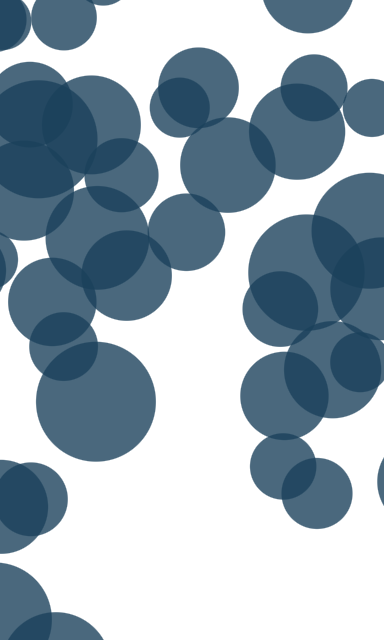
Write a WebGL 1 fragment shader that draws this background.

```glsl
precision highp float;
// Scattered translucent slate-blue discs overlapping on white.

uniform vec2 u_resolution;

const int COLUMNS = 6;
const int ROWS = 9;
const float SPACING = 0.217;              // grid step, in canvas widths
const vec2 GRID_ORIGIN = vec2(-0.15, -0.14);
const float JITTER = 1.35;                // scatter range, in grid steps
const float MIN_RADIUS = 0.074;
const float MAX_RADIUS = 0.16;
const vec2 CLEARING = vec2(0.28, 0.38);   // left and top edge of the empty corner
const vec3 PAPER = vec3(1.0);
const vec3 INK = vec3(0.10, 0.25, 0.355);
const float OPACITY = 0.79;

// Three random values from 0 to 1 for a grid cell.
vec3 hash3(vec2 cell) {
  vec3 q = fract(cell.xyx * vec3(0.1031, 0.1030, 0.0973));
  q += dot(q, q.yxz + 33.33);
  return fract((q.xxy + q.yzz) * q.zyx);
}

// Jittered centre of the disc that belongs to a cell.
vec2 discCentre(vec2 cell, vec2 rnd) {
  return GRID_ORIGIN + SPACING * (cell + 0.5 + JITTER * (rnd - 0.5));
}

// Small discs are more common than large ones.
float discRadius(float rnd) {
  return mix(MIN_RADIUS, MAX_RADIUS, pow(rnd, 1.6));
}

// Anti-aliased coverage of a disc.
float discMask(vec2 p, vec2 centre, float radius, float pixel) {
  return clamp(0.5 - (length(p - centre) - radius) / pixel, 0.0, 1.0);
}

// Zero for centres inside the empty lower right corner.
float outsideClearing(vec2 centre) {
  return 1.0 - step(CLEARING.x, centre.x) * step(centre.y, CLEARING.y);
}

void main() {
  float pixel = 1.0 / u_resolution.x;
  vec2 p = gl_FragCoord.xy * pixel;
  vec3 colour = PAPER;

  // Layer the discs, so that overlaps darken.
  for (int row = 0; row < ROWS; row++) {
    for (int column = 0; column < COLUMNS; column++) {
      vec2 cell = vec2(float(column), float(row));
      vec3 rnd = hash3(cell + 17.0);
      vec2 centre = discCentre(cell, rnd.xy);
      float mask = discMask(p, centre, discRadius(rnd.z), 1.2 * pixel);
      colour = mix(colour, INK, OPACITY * mask * outsideClearing(centre));
    }
  }

  gl_FragColor = vec4(colour, 1.0);
}
```
